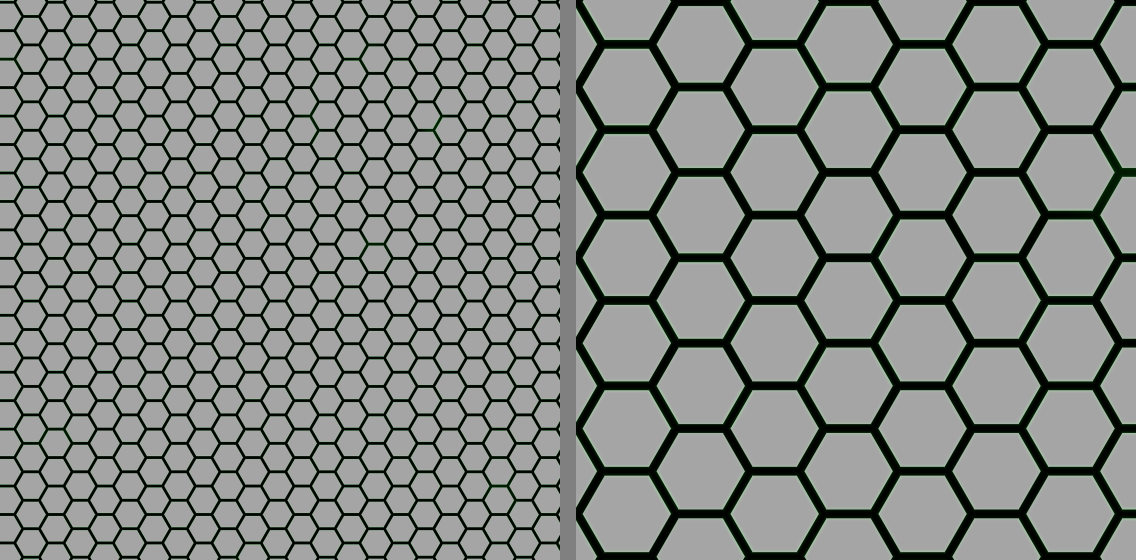
Left, the full canvas; right, a detail of the centre.
Reproduce this pattern procedurally as a Shadertoy shader.

```glsl
// Flat-topped hexagonal mesh: dark wires over plain grey cells.
// Each pixel finds its nearest cell and wall; a faint green rim edges the wires,
// varied per wall by a hash and deepened in a few patches by value noise.

#define PITCH 0.05082              // distance between facing walls
#define ORIGIN vec2(0.0555, 0.9452) // centre of one cell
#define WIRE_HALF 0.00262          // half the wire width
#define RIM_WIDTH 0.0011           // spread of the green rim
#define RIM_GAIN 0.085             // mean strength of the rim
#define PATCH_SCALE 9.0            // noise cells across the canvas
#define PATCH_GAIN 0.11            // green added inside worn wires
#define CELL_COLOR vec3(0.648)
#define WIRE_COLOR vec3(0.0, 0.008, 0.0)
#define RIM_TINT vec3(0.06, 1.0, 0.10)

const float SQRT3 = 1.7320508;

float hash(vec2 p) {
    vec3 q = fract(p.xyx * 0.1031);
    q += dot(q, q.yzx + 33.33);
    return fract((q.x + q.y) * q.z);
}

float valueNoise(vec2 p) {
    vec2 i = floor(p), f = fract(p);
    f = f * f * (3.0 - 2.0 * f);
    float low = mix(hash(i), hash(i + vec2(1.0, 0.0)), f.x);
    float high = mix(hash(i + vec2(0.0, 1.0)), hash(i + 1.0), f.x);
    return mix(low, high, f.y);
}

// Centre of the nearest hexagon, in units of the pitch.
vec2 nearestCell(vec2 p) {
    vec2 period = vec2(SQRT3, 1.0);
    vec2 a = period * floor(p / period + 0.5);
    vec2 b = period * (floor(p / period) + 0.5);
    return distance(p, a) < distance(p, b) ? a : b;
}

// Distance to the nearest wall, with the midpoint of that wall.
float wallDistance(vec2 p, out vec2 midpoint) {
    vec2 cell = nearestCell(p);
    vec2 local = p - cell;
    float farthest = -1.0;
    for (int k = 0; k < 3; k++) {
        float angle = radians(30.0 + 60.0 * float(k));
        vec2 axis = vec2(cos(angle), sin(angle));
        float along = dot(local, axis);
        if (abs(along) > farthest) {
            farthest = abs(along);
            midpoint = cell + 0.5 * axis * (along < 0.0 ? -1.0 : 1.0);
        }
    }
    return 0.5 - farthest;
}

void mainImage(out vec4 fragColor, in vec2 fragCoord) {
    vec2 uv = fragCoord / iResolution.y;
    vec2 midpoint;
    float d = PITCH * wallDistance((uv - ORIGIN) / PITCH, midpoint);

    // Wire with a one-pixel smooth edge
    float aa = 0.65 / iResolution.y;
    float wire = 1.0 - smoothstep(WIRE_HALF - aa, WIRE_HALF + aa, d);
    vec3 color = mix(CELL_COLOR, WIRE_COLOR, wire);

    // Green rim, its strength shared by both sides of a wall
    vec2 wallId = floor(midpoint * vec2(4.0 / SQRT3, 4.0) + 0.5);
    float strength = mix(0.6, 1.4, hash(wallId + 200.0));
    float offset = (d - WIRE_HALF) / RIM_WIDTH;
    color += RIM_TINT * RIM_GAIN * strength * exp(-offset * offset);

    // Sparse worn patches
    float worn = smoothstep(0.82, 0.97, valueNoise(uv * PATCH_SCALE + 17.0));
    color += RIM_TINT * PATCH_GAIN * worn * wire;

    fragColor = vec4(clamp(color, 0.0, 1.0), 1.0);
}
```
